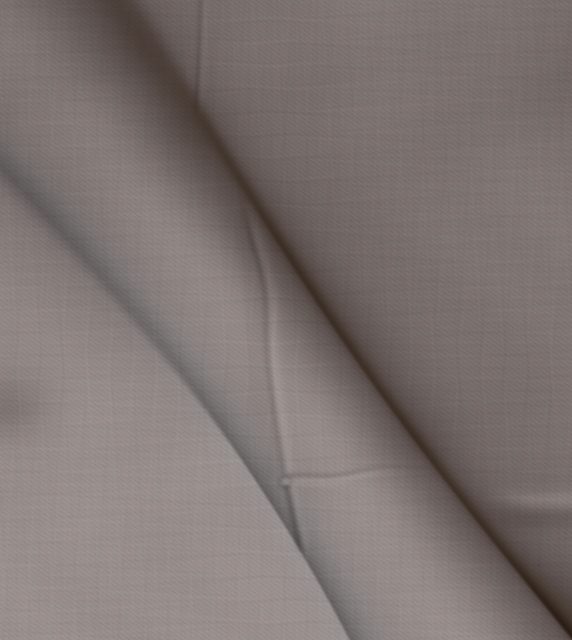
A Shadertoy shader for this texture:

```glsl
// Draped taupe cloth: one broad diagonal fold between two flatter sheets.
// Two boundary curves split the canvas; each part gets its own soft shading,
// then pressed creases and a fine woven grain of layered sines are added.

float bump(float d, float width) {
    return exp(-d * d / (width * width));
}

// Irregular threads: sines across the yarn, slowly wandering along it.
float threads(float across, float along) {
    float sum = 0.0;
    for (int i = 0; i < 5; i++) {
        float k = float(i);
        float wander = 1.6 * sin(along * (17.0 + 9.0 * k) + across * 43.0 + k * 2.4);
        sum += sin(across * (190.0 + 173.0 * k) + wander + k * 1.7);
    }
    return sum / 5.0;
}

float leftSheet(vec2 p, float toValley) {
    float tone = 0.595 - 0.075 * smoothstep(0.25, 0.85, p.y);
    tone -= 0.09 * exp(-dot((p - vec2(0.0, 0.36)) / vec2(0.075, 0.05),
                            (p - vec2(0.0, 0.36)) / vec2(0.075, 0.05)));
    tone -= 0.13 * exp(min(toValley, 0.0) / 0.045) * smoothstep(0.2, 0.7, p.y);
    return tone;
}

float foldBody(vec2 p, float toValley, float across) {
    float tone = 0.595 - 0.09 * smoothstep(0.4, 1.0, p.y);
    tone -= 0.21 * exp(-max(toValley, 0.0) / mix(0.035, 0.065, p.y));
    tone -= 0.25 * pow(smoothstep(0.42, 1.08, across), 1.35);
    return tone;
}

float rightSheet(vec2 p, float toRim) {
    float tone = 0.495 + 0.02 * sin(p.x * 7.0 + p.y * 5.0 - 2.2);
    tone -= 0.06 * bump(length((p - vec2(0.88, 0.88)) * vec2(1.0, 1.4)), 0.2);
    tone -= 0.08 * smoothstep(0.2, 0.0, p.y);

    // Shadow cast by the fold, deeper towards the bottom
    float depth = mix(0.21, 0.12, smoothstep(0.6, 1.0, p.y));
    tone -= depth * exp(-max(toRim, 0.0) / 0.055);

    // Low ridge at the right border
    float ridge = p.y - 0.219 - 0.25 * pow(max(0.84 - p.x, 0.0), 1.3);
    float reach = smoothstep(0.73, 0.84, p.x);
    tone += reach * (0.07 * bump(ridge, 0.014) - 0.05 * bump(ridge + 0.03, 0.02));
    return tone;
}

// Lit and shaded sides of the pressed lines on the fold
float creases(vec2 p) {
    float upperX = 0.445 - 0.153 * (p.y - 0.25) + 0.014 * bump(p.y - 0.55, 0.08);
    float d = p.x - upperX;
    float span = smoothstep(0.245, 0.27, p.y) * smoothstep(0.71, 0.6, p.y);
    float tone = span * (0.045 * bump(d - 0.010, 0.010) - 0.06 * bump(d, 0.006)
                         - 0.02 * bump(d + 0.015, 0.02));

    d = p.x - mix(0.472, 0.446, (p.y - 0.13) / 0.12);
    span = smoothstep(0.12, 0.16, p.y) * smoothstep(0.255, 0.235, p.y);
    tone += span * (0.04 * bump(d - 0.009, 0.008) - 0.10 * bump(d, 0.006));

    d = p.y - 0.253 - 0.09 * (p.x - 0.445) - 0.003 * sin(p.x * 45.0);
    span = smoothstep(0.44, 0.455, p.x) * smoothstep(0.70, 0.50, p.x);
    tone += span * (0.035 * bump(d + 0.008, 0.007) - 0.06 * bump(d, 0.005));

    // Small knot where the lines meet
    float knot = length(p - vec2(0.446, 0.247));
    tone += 0.06 * bump(knot, 0.005) - 0.04 * bump(knot - 0.009, 0.004);

    // Faint seam at the top
    d = p.x - 0.307 - 0.04 * (p.y - 0.83);
    span = smoothstep(0.81, 0.87, p.y);
    return tone + span * (0.025 * bump(d - 0.008, 0.006) - 0.05 * bump(d, 0.005));
}

float weave(vec2 p) {
    float grain = 0.014 * threads(p.y, p.x) + 0.011 * threads(p.x, p.y);
    float twill = sin(dot(p, vec2(610.0, 860.0)) + 0.8 * sin(p.x * 31.0));
    float crossing = sin(p.x * 1050.0) * sin(p.y * 1130.0);
    float resolved = smoothstep(250.0, 480.0, iResolution.y);
    return grain + resolved * (0.010 * twill + 0.008 * crossing);
}

void mainImage(out vec4 fragColor, in vec2 fragCoord) {
    vec2 p = fragCoord / iResolution.xy * vec2(0.8945, 1.0);

    // Boundaries of the fold at this height
    float valleyX = 0.547 - 0.515 * p.y - 0.303 * p.y * p.y;
    float rimX = 0.896 - 0.711 * p.y - 0.028 * sin(p.y * 3.785);
    float toValley = p.x - valleyX;
    float toRim = p.x - rimX;
    float across = toValley / (rimX - valleyX);

    // Join the three parts; edges soften towards the top
    float valleySoft = mix(0.004, 0.045, smoothstep(0.25, 0.8, p.y));
    float rimSoft = mix(0.005, 0.035, smoothstep(0.6, 1.0, p.y));
    float tone = mix(leftSheet(p, toValley), foldBody(p, toValley, across),
                     smoothstep(-valleySoft, valleySoft, toValley));
    tone = mix(tone, rightSheet(p, toRim), smoothstep(-rimSoft, rimSoft, toRim));
    tone -= 0.05 * bump(toRim - 0.004, 0.014) * smoothstep(0.95, 0.7, p.y);

    tone += creases(p);
    tone += 0.008 * sin(p.x * 23.0 + 2.0 * sin(p.y * 11.0)) * sin(p.y * 19.0 + p.x * 8.0);
    tone += weave(p) * smoothstep(0.15, 0.5, tone);

    // Taupe tint: warm in deep shade, greyer in the valley
    vec3 tint = mix(vec3(0.0, -0.052, -0.082), vec3(0.0, -0.041, -0.050),
                    smoothstep(0.25, 0.38, tone));
    float grey = 0.6 * bump(toValley - 0.02, 0.05);
    fragColor = vec4(clamp(tone + tint * (1.0 - grey), 0.0, 1.0), 1.0);
}
```
